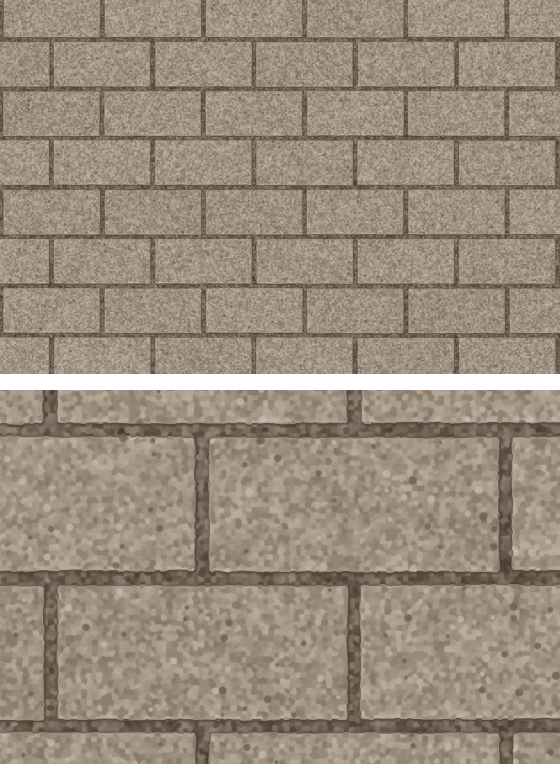
Top, the full canvas; bottom, a detail of the centre.
Write a Shadertoy shader that draws this texture.

```glsl
// Lengths are fractions of the canvas height
const vec2 PITCH = vec2(0.2706, 0.1318);
const vec2 ORIGIN = vec2(0.0030, 0.1035);
const float JOINT_WIDTH = 0.0125;
const float CORNER_RADIUS = 0.0025;
const float BEVEL_WIDTH = 0.0050;
const float EDGE_WEAR = 0.0011;
const float PLACEMENT_JITTER = 0.0016;
const float GRAIN_SCALE = 210.0;
const float CLUMP_SCALE = 85.0;
const float FLECK_SCALE = 62.0;
const float GRAIN_CONTRAST = 0.17;
const float CLUMP_CONTRAST = 0.06;
const float BRICK_VARIATION = 0.022;

const vec3 FACE_COLOR = vec3(0.622, 0.573, 0.510);
const vec3 PALE_FLECK = vec3(0.76, 0.73, 0.68);
const vec3 DARK_PIT = vec3(0.40, 0.35, 0.30);
const vec3 RUST_FLECK = vec3(0.59, 0.46, 0.36);
const vec3 JOINT_COLOR = vec3(0.425, 0.382, 0.325);
const vec3 SHADOW_COLOR = vec3(0.29, 0.25, 0.21);

vec2 hash2(vec2 p) {
    vec3 h = fract(p.xyx * vec3(0.1031, 0.1030, 0.0973));
    h += dot(h, h.yzx + 33.33);
    return fract((h.xx + h.yz) * h.zy);
}

// x: distance to nearest point, y: its random value, z: smoothly blended value
vec3 cellular(vec2 p) {
    vec2 cell = floor(p);
    float nearest = 8.0, id = 0.0, sum = 0.0, weightSum = 0.0;
    for (int j = -1; j <= 1; j++) {
        for (int i = -1; i <= 1; i++) {
            vec2 c = cell + vec2(i, j);
            float d = length(c + 0.15 + 0.7 * hash2(c) - p);
            float value = hash2(c + 71.0).x;
            float weight = exp(-9.0 * d * d);
            sum += weight * value;
            weightSum += weight;
            if (d < nearest) {
                nearest = d;
                id = value;
            }
        }
    }
    return vec3(nearest, id, sum / weightSum);
}

float roundedBox(vec2 p, vec2 halfSize, float radius) {
    vec2 q = abs(p) - halfSize + radius;
    return length(max(q, 0.0)) + min(max(q.x, q.y), 0.0) - radius;
}

// Layered sines in -1..1 for uneven edges
float waver(vec2 p) {
    return 0.5 * sin(p.x * 61.0 + 2.0 * sin(p.y * 47.0))
         + 0.3 * sin(p.y * 113.0 + p.x * 79.0)
         + 0.2 * sin(p.x * 211.0 - p.y * 173.0);
}

void mainImage(out vec4 fragColor, in vec2 fragCoord) {
    vec2 p = fragCoord / iResolution.y;
    float pixel = 1.0 / iResolution.y;

    // Running bond: alternate rows shift by half a brick
    vec2 grid = (p - ORIGIN) / PITCH;
    float row = floor(grid.y);
    grid.x += 0.5 * mod(row, 2.0);
    vec2 brick = vec2(floor(grid.x), row);
    vec2 random = hash2(brick + 19.0);
    vec2 local = (fract(grid) - 0.5) * PITCH - (random - 0.5) * PLACEMENT_JITTER;

    // Stone grain
    float grain = cellular(p * GRAIN_SCALE).z - 0.5;
    float clump = cellular(p * CLUMP_SCALE + 13.0).z - 0.5;
    vec3 fleck = cellular(p * FLECK_SCALE + 37.0);

    // Brick outline with worn edges
    vec2 halfSize = 0.5 * (PITCH - JOINT_WIDTH);
    float d = roundedBox(local, halfSize, CORNER_RADIUS);
    d += EDGE_WEAR * (0.5 * waver(p) + 1.8 * grain);

    // Face with tone shift per brick
    float tone = GRAIN_CONTRAST * grain + CLUMP_CONTRAST * clump;
    vec3 face = FACE_COLOR + tone + BRICK_VARIATION * (random.y - 0.5);
    face += 0.006 * waver(p * 0.12);

    // Sparse pale stones, dark pits and rust specks
    float soft = pixel * FLECK_SCALE;
    float radius = 0.10 + 0.13 * fract(fleck.y * 57.0);
    float spot = 1.0 - smoothstep(radius - soft, radius + soft, fleck.x);
    face = mix(face, PALE_FLECK, 0.75 * spot * step(0.92, fleck.y));
    face = mix(face, DARK_PIT, 0.70 * spot * step(fleck.y, 0.11));
    face = mix(face, RUST_FLECK, 0.60 * spot * step(abs(fleck.y - 0.5), 0.015));

    // Bevel: brighter on the left and bottom, dimmer on the right
    float bevel = smoothstep(-BEVEL_WIDTH, -0.3 * BEVEL_WIDTH, d);
    vec2 inset = halfSize - abs(local);
    float onSide = step(inset.x, inset.y);
    float slope = mix(local.y < 0.0 ? 0.035 : 0.010, local.x < 0.0 ? 0.040 : -0.025, onSide);
    face += bevel * slope;

    // Sandy joint, shaded where it meets the bricks
    vec3 joint = JOINT_COLOR + 0.20 * grain + 0.10 * clump;
    float shadedSide = mix(step(local.y, 0.0), step(0.0, local.x), onSide);
    float shadow = 1.0 - smoothstep(0.0, 0.0042, d);
    joint = mix(joint, SHADOW_COLOR, shadow * mix(0.30, 0.75, shadedSide));

    float cover = 1.0 - smoothstep(-0.7 * pixel, 0.7 * pixel, d);
    fragColor = vec4(clamp(mix(joint, face, cover), 0.0, 1.0), 1.0);
}
```
